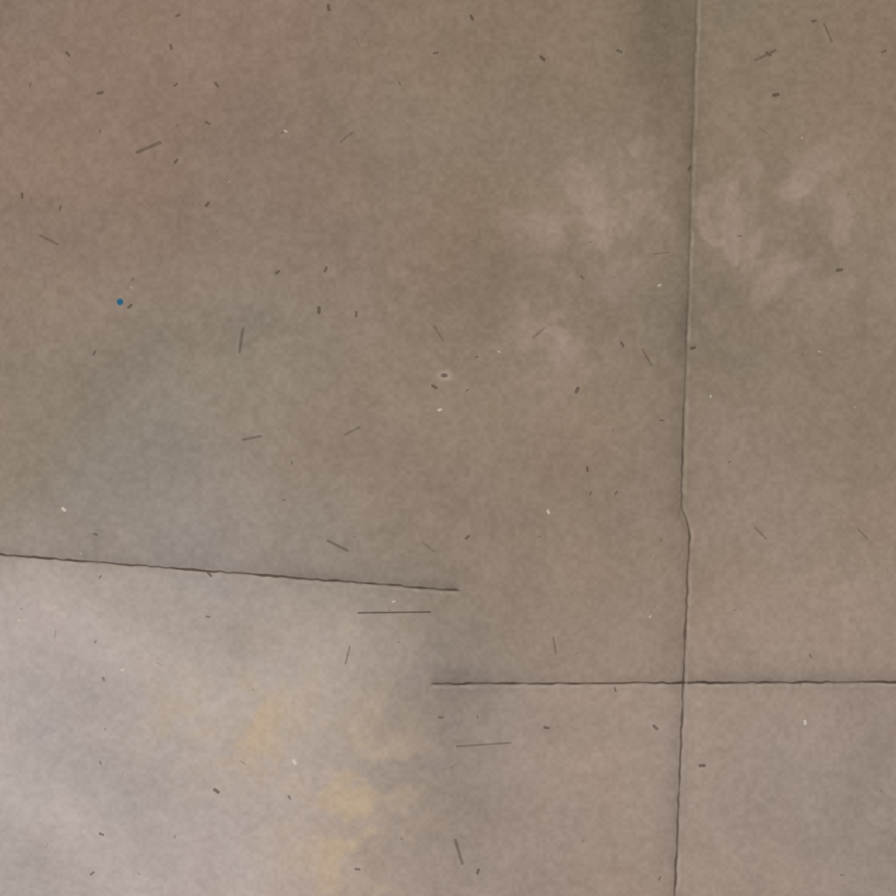
This texture is drawn by a Shadertoy shader. Its source:

```glsl
const vec3 TOP_LEFT = vec3(0.550, 0.470, 0.415);
const vec3 TOP_RIGHT = vec3(0.525, 0.462, 0.390);
const vec3 MID_LEFT = vec3(0.560, 0.513, 0.460);
const vec3 MID_RIGHT = vec3(0.540, 0.476, 0.415);
const vec3 LOW_LEFT = vec3(0.660, 0.610, 0.585);
const vec3 LOW_RIGHT = vec3(0.605, 0.540, 0.495);
const vec3 CREAM = vec3(0.740, 0.650, 0.540);
const vec3 ROSE = vec3(0.645, 0.560, 0.510);
const vec3 GROOVE = vec3(0.290, 0.240, 0.205);
const vec3 EDGE_LIGHT = vec3(0.690, 0.630, 0.570);
const vec3 BLUE_PAINT = vec3(0.160, 0.370, 0.480);
const float MOTTLE = 0.15;
const float GRAIN = 0.030;
const float GROOVE_WIDTH = 0.0011;

// Worn patches: centre, then radii
const int PATCHES = 6;
const vec4 WORN[PATCHES] = vec4[PATCHES](
    vec4(0.42, 0.08, 0.075, 0.17), vec4(0.25, 0.21, 0.08, 0.07),
    vec4(0.66, 0.78, 0.09, 0.09), vec4(0.62, 0.64, 0.05, 0.08),
    vec4(0.41, 0.70, 0.06, 0.05), vec4(0.87, 0.76, 0.13, 0.10));

float hash(vec2 p) {
    vec3 q = fract(p.xyx * 0.1031);
    q += dot(q, q.yzx + 33.33);
    return fract((q.x + q.y) * q.z);
}

float noise(vec2 p) {
    vec2 i = floor(p), f = fract(p);
    f = f * f * (3.0 - 2.0 * f);
    return mix(mix(hash(i), hash(i + vec2(1, 0)), f.x),
               mix(hash(i + vec2(0, 1)), hash(i + 1.0), f.x), f.y);
}

float fbm(vec2 p) {
    float sum = 0.0, amp = 0.5;
    for (int i = 0; i < 5; i++) {
        sum += amp * noise(p);
        p = mat2(1.6, 1.2, -1.2, 1.6) * p + 17.3;
        amp *= 0.5;
    }
    return sum;
}

float segment(vec2 p, vec2 a, vec2 b) {
    vec2 d = b - a;
    return length(p - a - d * clamp(dot(p - a, d) / dot(d, d), 0.0, 1.0));
}

float inside(float dist, float width, float soft) {
    return 1.0 - smoothstep(width - soft, width + soft, dist);
}

// Groove with a stained side and a bright lip; side is the signed offset
vec3 cutJoint(vec3 col, vec2 p, float side, float span, float depth, float px) {
    float wear = noise(p * 75.0);
    side += (noise(p * 130.0) - 0.5) * 0.0015;
    float stain = exp(-abs(side) * (side > 0.0 ? 75.0 : 220.0));
    col *= 1.0 - 0.13 * stain * span * (0.4 + noise(p * 14.0));
    float lip = inside(abs(side + 0.0036), 0.0016, px + 0.0012);
    col = mix(col, EDGE_LIGHT, lip * span * (0.15 + 0.5 * wear));
    float cut = inside(abs(side), GROOVE_WIDTH * (0.7 + 0.7 * wear), px);
    return mix(col, GROOVE, cut * span * depth * (0.55 + 0.45 * wear));
}

// Scattered marks, one per occupied cell; stretch turns dots into scratches
float marks(vec2 p, float cells, float chance, float stretch, float px) {
    vec2 id = floor(p * cells);
    vec2 centre = (id + 0.3 + 0.4 * vec2(hash(id + 3.1), hash(id + 8.7))) / cells;
    float angle = 6.2832 * hash(id + 21.4);
    float size = hash(id + 41.9);
    vec2 reach = vec2(cos(angle), sin(angle)) * (0.0004 + stretch * size);
    float dist = segment(p, centre - reach, centre + reach);
    float width = 0.0006 + 0.0014 * size * size;
    return step(hash(id + 63.2), chance) * inside(dist, width, px) * (0.3 + 0.6 * size);
}

void mainImage(out vec4 fragColor, in vec2 fragCoord) {
    vec2 p = fragCoord / iResolution.xy;
    float px = 1.0 / iResolution.y;
    vec2 warp = vec2(fbm(p * 4.0), fbm(p * 4.0 + 31.0)) - 0.48;

    // Broad tone of the slab, paler below the left joint
    vec2 q = p + warp * 0.3;
    float across = smoothstep(0.18, 0.72, q.x);
    float leftY = 0.381 - 0.078 * p.x;
    float rise = smoothstep(0.48, 0.85, q.y);
    vec3 upper = mix(mix(MID_LEFT, MID_RIGHT, across), mix(TOP_LEFT, TOP_RIGHT, across), rise);
    vec3 lower = mix(LOW_LEFT, LOW_RIGHT, across);
    vec3 col = mix(lower, upper, smoothstep(0.16, 0.58, q.y));
    col += 0.030 * (1.0 - smoothstep(0.30, 0.52, p.x)) * inside(p.y - leftY, 0.0, 0.006);

    // Cloudy stains and fine grain
    float cloud = fbm(p * vec2(5.0, 7.0) + warp * 2.0) - 0.48;
    col *= 1.0 + MOTTLE * cloud + 0.07 * (fbm(p * 22.0) - 0.48);
    col += vec3(0.03, 0.0, -0.015) * (fbm(p * 6.0 + 53.0) - 0.48);
    vec2 shade = (p - vec2(0.50, 0.16) + warp * 0.1) / vec2(0.08, 0.15);
    col *= 1.0 - 0.10 * exp(-dot(shade, shade));
    vec2 drip = (p - vec2(0.745, 0.98) + warp * 0.06) / vec2(0.035, 0.14);
    col *= 1.0 - 0.14 * exp(-dot(drip, drip));

    // Flaky worn patches
    float flakes = smoothstep(0.40, 0.68, fbm(p * vec2(30.0, 24.0) + warp * 5.0));
    for (int i = 0; i < PATCHES; i++) {
        vec2 d = (p - WORN[i].xy + warp * 0.12) / WORN[i].zw;
        float fade = exp(-dot(d, d));
        vec3 tint = i < 2 ? CREAM : ROSE;
        col = mix(col, tint, fade * (0.18 + 0.62 * flakes));
    }

    // Joints: left, right, then the bent upright one
    float leftSpan = inside(p.x, 0.512, 0.004);
    col = cutJoint(col, p, p.y - leftY, leftSpan, 0.85, px);
    float rightSpan = smoothstep(0.478, 0.488, p.x);
    col = cutJoint(col, p, p.y - 0.235 - 0.004 * p.x, rightSpan, 0.85, px);
    float bend = smoothstep(0.405, 0.44, p.y);
    float uprightX = mix(0.753 + 0.04 * p.y, 0.747 + 0.03 * p.y, bend);
    float depth = mix(0.75, 0.22, smoothstep(0.42, 0.75, p.y));
    col = cutJoint(col, p, uprightX - p.x, 0.85, depth, px);

    // Scratches, specks and chips
    float scuff = inside(segment(p, vec2(0.40, 0.316), vec2(0.48, 0.317)), 0.0009, px);
    scuff = max(scuff, 0.5 * inside(segment(p, vec2(0.51, 0.167), vec2(0.57, 0.171)), 0.001, px));
    scuff = max(scuff, marks(p, 9.0, 0.28, 0.014, px) * 0.7);
    scuff = max(scuff, marks(p + 0.37, 24.0, 0.20, 0.002, px));
    col = mix(col, GROOVE, scuff * 0.65);
    col = mix(col, vec3(0.80, 0.76, 0.70), marks(p + 5.3, 17.0, 0.07, 0.001, px));
    float pit = length((p - vec2(0.496, 0.581)) * vec2(0.8, 1.2));
    col = mix(col, EDGE_LIGHT, 0.5 * inside(pit, 0.007, 0.003));
    col = mix(col, GROOVE, 0.6 * inside(pit, 0.0028, 0.0015));
    col = mix(col, BLUE_PAINT, inside(length(p - vec2(0.134, 0.663)), 0.0035, 0.0015));

    col += GRAIN * (noise(p * 260.0) + noise(p * 140.0) - 1.0);
    fragColor = vec4(col, 1.0);
}
```
